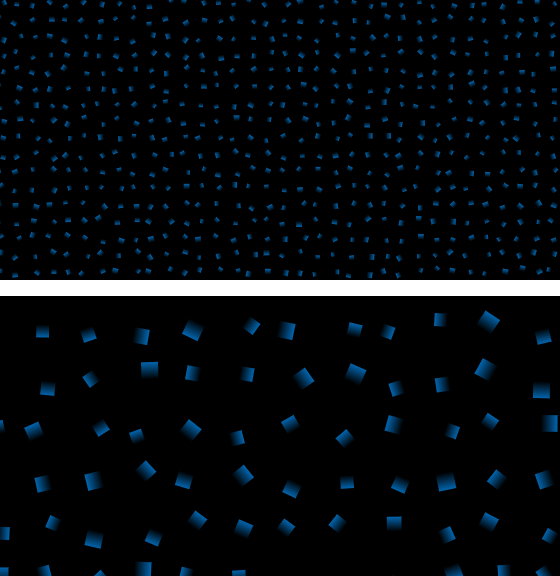
Top: the whole. Bottom: its middle third, enlarged.
This pattern is drawn by a WebGL 2 fragment shader. Its source:

```glsl
#version 300 es
precision highp float;
// Scattered small blue squares, each turned at random and fading to black.

#define ROWS 16.75
#define GRID_SHIFT vec2(0.45, 0.0)
#define JITTER 0.21
#define SIDE_MIN 0.25
#define SIDE_MAX 0.35
#define BRIGHT_BLUE vec3(0.01, 0.395, 0.68)
#define BACKGROUND vec3(0.0)

uniform vec2 u_resolution;
out vec4 fragColor;

const float TAU = 6.2831853;

// Four independent random values in 0..1 for a grid cell
vec4 hash42(vec2 cell) {
    vec4 p = fract(cell.xyxy * vec4(0.1031, 0.1030, 0.0973, 0.1099));
    p += dot(p, p.wzxy + 33.33);
    return fract((p.xxyz + p.yzzw) * p.zywx);
}

mat2 rotation(float angle) {
    float c = cos(angle), s = sin(angle);
    return mat2(c, s, -s, c);
}

// Signed distance to a square centred on the origin
float squareDistance(vec2 p, float halfSide) {
    vec2 d = abs(p) - halfSide;
    return length(max(d, 0.0)) + min(max(d.x, d.y), 0.0);
}

void main() {
    // Square cells, scaled by the canvas height
    vec2 grid = gl_FragCoord.xy / u_resolution.y * ROWS + GRID_SHIFT;
    float pixel = ROWS / u_resolution.y;
    vec2 cell = floor(grid);
    vec4 place = hash42(cell + 17.0);
    float sizePick = hash42(cell + 91.0).x;

    // One jittered, rotated square stays wholly inside each cell
    vec2 centre = 0.5 + JITTER * (2.0 * place.xy - 1.0);
    vec2 local = rotation(TAU * place.z) * (grid - cell - centre);
    float halfSide = 0.5 * mix(SIDE_MIN, SIDE_MAX, sizePick);

    // Linear fade across the square, with a one-pixel soft edge
    float fade = clamp(0.5 + 0.5 * local.y / halfSide, 0.0, 1.0);
    float coverage = clamp(0.5 - squareDistance(local, halfSide) / pixel, 0.0, 1.0);
    fragColor = vec4(mix(BACKGROUND, BRIGHT_BLUE, fade * coverage), 1.0);
}
```
